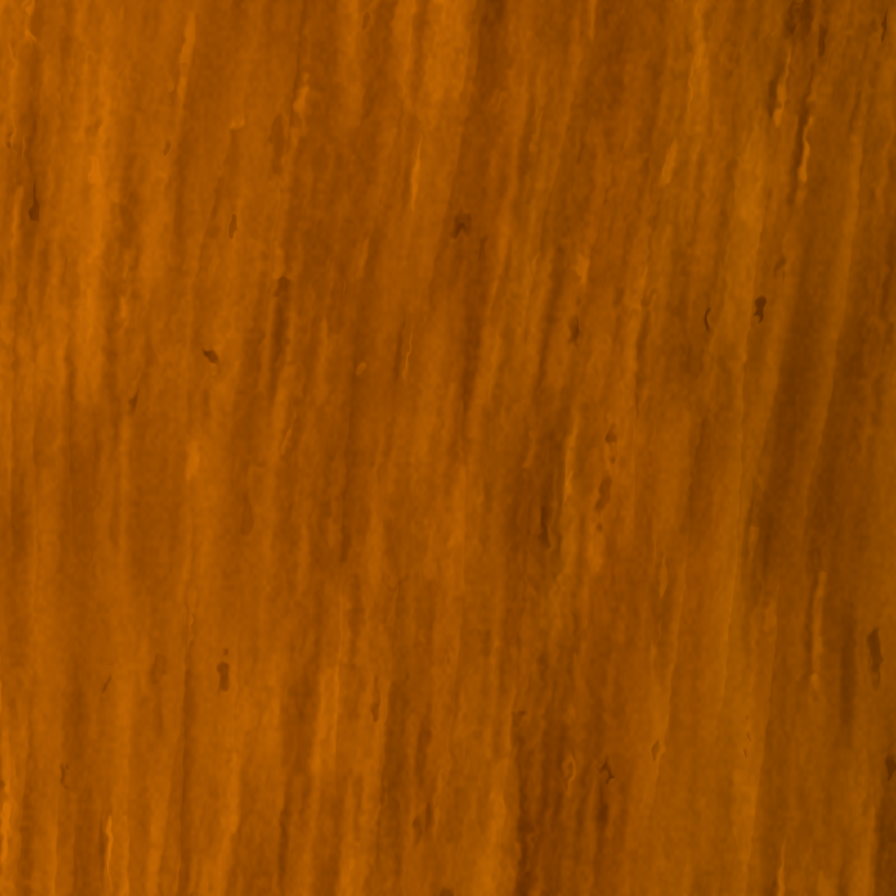
Give the GLSL for this texture, as a Shadertoy shader.

```glsl
// Warm stained wood: leaning grain streaks made of stretched noise with ragged edges,
// broken by dark seams, beaded light slivers with a dark flank, and a few small knots.
// The tone drifts from bright amber at the left to olive brown at the right.

const vec3 DARK_BROWN   = vec3(0.40, 0.175, 0.0);
const vec3 MID_AMBER    = vec3(0.60, 0.297, 0.0);
const vec3 LIGHT_AMBER  = vec3(0.80, 0.425, 0.01);
const vec3 OLIVE_SHIFT  = vec3(-0.012, 0.010, 0.0);
const float LEAN        = 0.10;   // sideways drift of the grain per unit height
const float WAVER       = 0.025;  // slow bending of the grain
const float BROAD_GAIN  = 0.36;
const float MEDIUM_GAIN = 0.50;
const float NARROW_GAIN = 0.50;
const float FINE_GAIN   = 0.40;
const float SPECK_GAIN  = 0.25;
const float EDGE_GAIN   = 0.36;   // one-sided steps between streaks
const float SLIVER_GAIN = 0.85;

float hash(vec2 cell) {
    vec3 q = fract(vec3(cell.xyx) * 0.1031);
    q += dot(q, q.yzx + 33.33);
    return fract((q.x + q.y) * q.z);
}

float noise(vec2 p) {
    vec2 cell = floor(p), f = fract(p);
    f = f * f * (3.0 - 2.0 * f);
    float low  = mix(hash(cell), hash(cell + vec2(1, 0)), f.x);
    float high = mix(hash(cell + vec2(0, 1)), hash(cell + vec2(1, 1)), f.x);
    return mix(low, high, f.y);
}

// Signed noise, roughly -0.5 to 0.5
float grain(vec2 p, vec2 freq, float seed) {
    return noise(p * freq + seed) - 0.5;
}

// Scattered ellipses, one at most per grid cell; size is the half extent,
// core is the solid part of the radius
float flecks(vec2 p, vec2 grid, vec2 size, float core, float share, float seed) {
    vec2 home = floor(p * grid);
    float cover = 0.0;
    for (int j = -1; j <= 1; j++)
    for (int i = -1; i <= 1; i++) {
        vec2 cell = home + vec2(i, j);
        vec2 key = cell + seed;
        if (hash(key + 7.7) > share) continue;
        vec2 center = (cell + vec2(hash(key), hash(key + 31.3))) / grid;
        float scale = mix(0.5, 1.2, hash(key + 57.1));
        vec2 d = (p - center) / (size * scale);
        d.x += 0.8 * d.y * (hash(key + 83.9) - 0.5);
        float strength = mix(0.3, 1.0, hash(key + 19.4));
        cover = max(cover, strength * (1.0 - smoothstep(core, 1.0, length(d))));
    }
    return cover;
}

// Streaks that fade across their width and stop at a crisp, wandering edge
float steppedStreaks(vec2 p, float count, float seed) {
    float x = p.x * count + 0.7 * grain(p, vec2(5.0, 3.0), seed);
    float across = fract(x);
    float ramp = across * across * (1.0 - smoothstep(0.93, 1.0, across));
    float presence = smoothstep(0.45, 0.70, noise(vec2(floor(x) * 3.7, p.y * 4.0) + seed));
    return ramp * presence;
}

void mainImage(out vec4 fragColor, in vec2 fragCoord) {
    vec2 uv = fragCoord / iResolution.xy;

    // Straighten the leaning, wavering grain; the left side stands more upright
    vec2 p = uv;
    p.x -= LEAN * (uv.y - 0.5) * smoothstep(-0.3, 0.6, uv.x);
    p.x += WAVER * grain(uv, vec2(2.5, 2.2), 11.0);
    p.x += 0.006 * grain(uv, vec2(9.0, 7.0), 23.0);

    // Crumble the outlines at two scales
    vec2 ragged = p;
    ragged += vec2(0.005, 0.030) * vec2(grain(uv, vec2(50.0, 34.0), 3.0),
                                        grain(uv, vec2(48.0, 30.0), 41.0));
    ragged += vec2(0.006, 0.022) * vec2(grain(uv, vec2(140.0, 110.0), 13.0),
                                        grain(uv, vec2(130.0, 95.0), 47.0));
    vec2 frayed = mix(p, ragged, 0.6);
    float crumbs = smoothstep(0.20, 0.65, noise(ragged * vec2(110.0, 50.0) + 63.0));

    // Overall light: amber at the lower left, darker to the right
    float tone = 0.27 - 0.54 * uv.x - 0.16 * (uv.y - 0.5) * (1.0 - uv.x);
    tone += 0.08 * grain(uv, vec2(3.0, 2.5), 5.0);

    // Streaks from broad to fine; the detail swells and calms in long patches
    float lively = mix(0.6, 1.5, smoothstep(0.25, 0.8, noise(p * vec2(9.0, 3.0) + 29.0)));
    float medium = grain(p, vec2(25.0, 2.6), 37.0);
    tone += BROAD_GAIN * grain(p, vec2(11.0, 1.6), 17.0);
    tone += MEDIUM_GAIN * medium;
    tone += NARROW_GAIN * grain(mix(p, ragged, 0.4), vec2(48.0, 5.0), 83.0);
    tone += lively * FINE_GAIN * grain(frayed, vec2(95.0, 10.0), 59.0);
    tone += lively * SPECK_GAIN * grain(ragged, vec2(160.0, 60.0), 71.0);
    tone += 0.20 * grain(uv, vec2(200.0, 160.0), 97.0);
    tone += EDGE_GAIN * (steppedStreaks(frayed, 17.0, 131.0) - 0.10);
    tone -= EDGE_GAIN * (steppedStreaks(-frayed, 13.0, 173.0) - 0.10);

    // Dark seams, then beaded light slivers flanked by a thin dark line
    tone -= 0.50 * flecks(frayed, vec2(9.0, 4.0), vec2(0.014, 0.11), 0.3, 0.50, 101.0);
    vec2 grid = vec2(12.0, 5.0), sliver = vec2(0.008, 0.095);
    tone += SLIVER_GAIN * crumbs * flecks(frayed, grid, sliver, 0.3, 0.50, 151.0);
    tone -= 0.50 * flecks(frayed + vec2(0.009, 0.012), grid, sliver, 0.2, 0.50, 151.0);

    // Short crisp marks in both tones
    tone -= 0.75 * crumbs * flecks(ragged, vec2(14.0, 10.0), vec2(0.009, 0.030), 0.5, 0.26, 211.0);
    tone += 0.50 * crumbs * flecks(ragged, vec2(15.0, 11.0), vec2(0.010, 0.032), 0.4, 0.25, 251.0);

    // Small knots, each with a faint tail below
    float knots = flecks(ragged, vec2(5.0), vec2(0.017, 0.020), 0.4, 0.38, 307.0);
    float tails = flecks(frayed + vec2(0.0, 0.05), vec2(5.0), vec2(0.012, 0.07), 0.2, 0.38, 307.0);
    tone -= 0.9 * knots * (0.5 + 0.5 * crumbs) + 0.35 * tails;

    // Colour ramp, with an olive cast towards the right
    tone = clamp(tone + 0.05, -1.0, 1.0);
    vec3 color = mix(MID_AMBER, LIGHT_AMBER, max(tone, 0.0));
    color = mix(color, DARK_BROWN, max(-tone, 0.0));
    color += OLIVE_SHIFT * smoothstep(0.4, 1.0, uv.x + 0.4 * medium);
    fragColor = vec4(clamp(color, 0.0, 1.0), 1.0);
}
```
